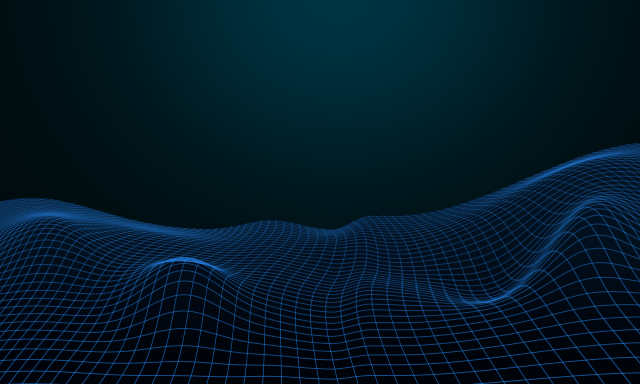
A Shadertoy shader for this background:

```glsl
// Glowing blue wireframe hills under a dark teal sky lit from above.

#define ROWS 44            // grid lines across the view
#define COLUMNS 23.0       // grid lines per canvas width at the near edge
#define FAR_DEPTH 3.4      // depth of the last row, the first is at 1
#define NEAR_HEIGHT -0.12  // height of the first row
#define VANISH_X 0.53      // where the columns converge
#define LINE_HALF 0.0014   // half line width in canvas heights
#define SKY_GLOW vec3(0.0, 0.205, 0.265)
#define SKY_EDGE vec3(0.0, 0.040, 0.050)
#define LINE_DIM vec3(0.075, 0.33, 0.58)
#define LINE_BRIGHT vec3(0.13, 0.48, 0.86)

// Smooth hill of unit height
float hill(vec2 p, vec2 center, vec2 radius) {
    vec2 d = (p - center) / radius;
    return exp(-dot(d, d));
}

// Height of the far skyline
float skyline(float x) {
    float left = (x - 0.05) / 0.15;
    float middle = (x - 0.425) / 0.06;
    return 0.40 + 0.085 * exp(-left * left) + 0.028 * exp(-middle * middle)
         + 0.04 * smoothstep(0.515, 0.58, x) + 0.19 * smoothstep(0.62, 1.02, x);
}

// Projected depth: 0 at the near row, 1 at the far row
float depthFraction(float z) {
    return (1.0 - 1.0 / z) / (1.0 - 1.0 / FAR_DEPTH);
}

// Screen height of the sheet at a screen x and a depth z
float sheetHeight(float x, float z) {
    float v = depthFraction(z);
    vec2 p = vec2(x, v);
    float relief = 0.14 * hill(p, vec2(0.29, 0.56), vec2(0.09, 0.18))
                 + 0.08 * hill(p, vec2(0.08, 0.78), vec2(0.09, 0.13))
                 + 0.11 * hill(p, vec2(0.92, 0.66), vec2(0.08, 0.15))
                 - 0.11 * hill(p, vec2(0.78, 0.75), vec2(0.10, 0.15))
                 - 0.05 * hill(p, vec2(0.62, 0.84), vec2(0.12, 0.12))
                 + 0.05 * hill(p, vec2(0.52, 0.92), vec2(0.05, 0.10))
                 + 0.09 * hill(p, vec2(0.87, 0.91), vec2(0.18, 0.08))
                 + 0.05 * hill(p, vec2(0.24, 0.90), vec2(0.12, 0.10));
    float fade = 1.0 - pow(v, 8.0);
    return mix(NEAR_HEIGHT, skyline(x), v) + relief * fade;
}

// Coverage of a line at distance d
float lineCover(float d, float pixel) {
    return 1.0 - smoothstep(LINE_HALF - 0.6 * pixel, LINE_HALF + 0.6 * pixel, d);
}

// Coverage of the columns; dense ones blend to their mean
float columnCover(float u, vec2 gradient, float pixel) {
    float density = max(length(gradient), 0.001);
    float d = abs(fract(u) - 0.5) / density;
    float mean = min(2.0 * LINE_HALF * density, 1.0);
    return mix(lineCover(d, pixel), mean, smoothstep(0.3, 0.8, density * pixel));
}

void mainImage(out vec4 fragColor, in vec2 fragCoord) {
    vec2 p = fragCoord / iResolution.xy;
    float aspect = iResolution.x / iResolution.y;
    float pixel = 1.0 / iResolution.y;

    // Sky
    vec2 toGlow = (p - vec2(0.53, 1.02)) * vec2(1.3, 0.9);
    vec3 color = mix(SKY_EDGE, SKY_GLOW, exp(-5.0 * dot(toGlow, toGlow)));

    // Walk the rows from near to far, gathering both sets of lines
    if (p.y < 0.72) {
        float stepZ = (FAR_DEPTH - 1.0) / float(ROWS);
        float spread = exp(-5.0 * p.x);
        float previous = sheetHeight(p.x, 1.0);
        float top = previous;
        float ink = 0.0;
        for (int i = 1; i <= ROWS; i++) {
            float z = 1.0 + stepZ * float(i);
            float height = sheetHeight(p.x, z);
            top = max(top, height);
            bool inside = (p.y - previous) * (p.y - height) <= 0.0;
            if (inside || abs(p.y - height) < 0.02) {
                float e = 0.002;
                float slope = (sheetHeight(p.x + e, z) - height) / (e * aspect);
                float opacity = mix(0.85, 0.38, depthFraction(z));

                // Row line; the last one stays open so the columns end in tips
                if (i < ROWS) {
                    float d = abs(p.y - height) / sqrt(1.0 + slope * slope);
                    ink += (1.0 - ink) * opacity * lineCover(d, pixel);
                }

                // Column lines between this row and the one before
                if (inside) {
                    float rise = height - previous;
                    rise = (rise < 0.0 ? -1.0 : 1.0) * max(abs(rise), 0.0002);
                    float zHere = z - stepZ * clamp((height - p.y) / rise, 0.0, 1.0);
                    float offset = COLUMNS * (p.x - VANISH_X);
                    float u = offset * zHere - 0.25 * COLUMNS * spread
                            + 0.8 * sin(5.0 * p.x + 3.0 * zHere);
                    float uy = offset * stepZ / rise;
                    float ux = COLUMNS * (zHere + 1.25 * spread) / aspect - slope * uy;
                    ink += (1.0 - ink) * opacity * columnCover(u, vec2(ux, uy), pixel);
                }
            }
            previous = height;
        }

        // Dark cells, then the lines over them
        float mask = 1.0 - smoothstep(-pixel, pixel, p.y - top);
        vec3 cells = mix(vec3(0.0, 0.01, 0.035), vec3(0.01, 0.07, 0.13), smoothstep(0.0, 0.5, p.y));
        color = mix(color, cells, mask);
        color = mix(color, mix(LINE_DIM, LINE_BRIGHT, ink * ink), ink);
    }

    fragColor = vec4(color, 1.0);
}
```
